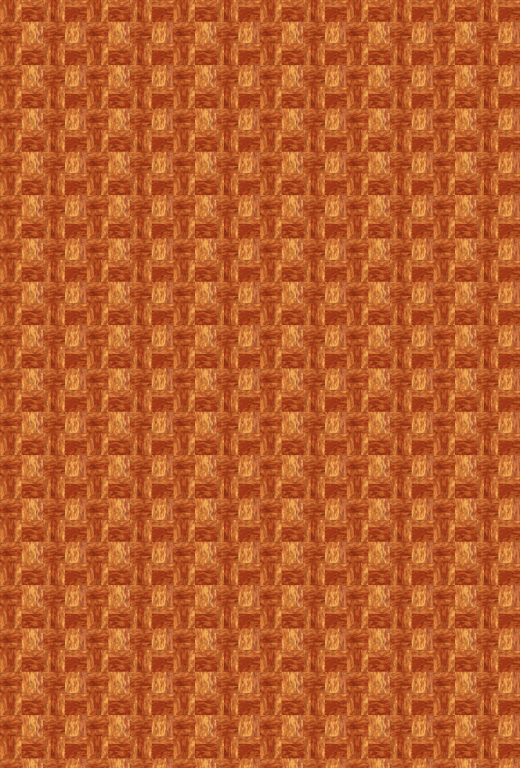
A Shadertoy shader for this pattern:

```glsl
// Basket-weave parquet: a checkerboard of square blocks, each three planks wide,
// with upright and level grain alternating. Stretched noise draws the wood grain,
// and its seed wraps every four by two blocks so that the wear repeats.

const float BLOCKS_ACROSS = 24.0;          // two blocks per weave repeat
const vec2 WEAR_PERIOD = vec2(4.0, 2.0);   // blocks before the grain repeats
const float PLANKS = 3.0;
const float GRAIN_STRENGTH = 1.5;
const float GRAIN_WAVER = 0.10;
const float PLANK_SEAM = 0.04;             // widths as a share of one block
const float BLOCK_SEAM = 0.03;
const float SEAM_SHADE = 0.08;
const float PORE_SHADE = 0.16;
const int SAMPLES = 3;

// Tone of each plank, left to right or top to bottom
const vec3 DARK_LEVEL = vec3(0.58, 0.10, 0.14);
const vec3 MID_LEVEL = vec3(0.54, 0.20, 0.40);
const vec3 STRIPED_UPRIGHT = vec3(0.62, 0.12, 0.76);
const vec3 LIGHT_UPRIGHT = vec3(0.74, 0.92, 0.74);

const vec3 ROSE_TINT = vec3(0.98, 0.98, 1.16);
const vec3 WOOD[6] = vec3[6](
    vec3(0.63, 0.22, 0.09), vec3(0.74, 0.33, 0.13), vec3(0.73, 0.36, 0.17),
    vec3(0.80, 0.44, 0.22), vec3(0.85, 0.49, 0.21), vec3(0.94, 0.68, 0.36));
const float TONE_STOPS[6] = float[6](0.08, 0.34, 0.52, 0.70, 0.86, 1.15);

float hash(vec2 p) {
    vec3 q = fract(p.xyx * vec3(0.1031, 0.1030, 0.0973));
    q += dot(q, q.yzx + 33.33);
    return fract((q.x + q.y) * q.z);
}

float noise(vec2 p) {
    vec2 i = floor(p), f = fract(p);
    f = f * f * (3.0 - 2.0 * f);
    return mix(mix(hash(i), hash(i + vec2(1, 0)), f.x),
               mix(hash(i + vec2(0, 1)), hash(i + vec2(1, 1)), f.x), f.y);
}

vec3 woodColor(float tone) {
    vec3 color = WOOD[0];
    for (int k = 1; k < 6; k++)
        color = mix(color, WOOD[k], smoothstep(TONE_STOPS[k - 1], TONE_STOPS[k], tone));
    return color;
}

// p is in blocks, measured right and down from the upper left corner
vec3 parquet(vec2 p) {
    vec2 block = floor(p), local = fract(p);
    vec2 id = mod(block, WEAR_PERIOD);
    bool level = mod(id.x + id.y, 2.0) > 0.5;
    bool upperRow = id.y < 0.5;

    // x runs across the planks, y along them
    vec2 q = level ? local.yx : local;
    float plank = min(floor(q.x * PLANKS), PLANKS - 1.0);
    vec3 tones = level ? (upperRow ? DARK_LEVEL : MID_LEVEL)
                       : (upperRow ? STRIPED_UPRIGHT : LIGHT_UPRIGHT);
    vec2 seed = 37.0 * id + 11.0 * plank + 5.0;
    float tone = tones[int(plank)];

    // Wavering grain: streaks, fine fibres, specks and short dark pores
    float across = q.x + GRAIN_WAVER * (noise(vec2(q.y * 5.0, 3.0) + seed) - 0.5);
    float streak = noise(vec2(across * 13.0, q.y * 3.0) + seed);
    float fibre = noise(vec2(across * 18.0, q.y * 8.0) + seed + 71.0);
    float speck = noise(q * 15.0 + seed + 211.0);
    float pore = noise(vec2(across * 15.0, q.y * 6.0) + seed + 143.0);
    tone += GRAIN_STRENGTH * (0.40 * streak + 0.35 * fibre + 0.25 * speck - 0.48);
    vec3 color = woodColor(tone);
    if (!level && !upperRow && plank > 1.5) color *= ROSE_TINT;
    color *= 1.0 - PORE_SHADE * smoothstep(0.62, 0.88, pore);

    // Shadowed joints between planks and around each block
    float plankEdge = (0.5 - abs(fract(q.x * PLANKS) - 0.5)) / PLANKS;
    vec2 edge = 0.5 - abs(local - 0.5);
    float seam = max(0.6 * (1.0 - smoothstep(0.0, PLANK_SEAM, plankEdge)),
                     1.0 - smoothstep(0.0, BLOCK_SEAM, min(edge.x, edge.y)));
    return color * (1.0 - SEAM_SHADE * seam);
}

void mainImage(out vec4 fragColor, in vec2 fragCoord) {
    vec3 sum = vec3(0.0);
    for (int j = 0; j < SAMPLES; j++)
        for (int i = 0; i < SAMPLES; i++) {
            vec2 offset = (vec2(i, j) + 0.5) / float(SAMPLES) - 0.5;
            vec2 point = fragCoord + offset;
            point.y = iResolution.y - point.y;
            sum += parquet(point * BLOCKS_ACROSS / iResolution.x);
        }
    fragColor = vec4(sum / float(SAMPLES * SAMPLES), 1.0);
}
```
